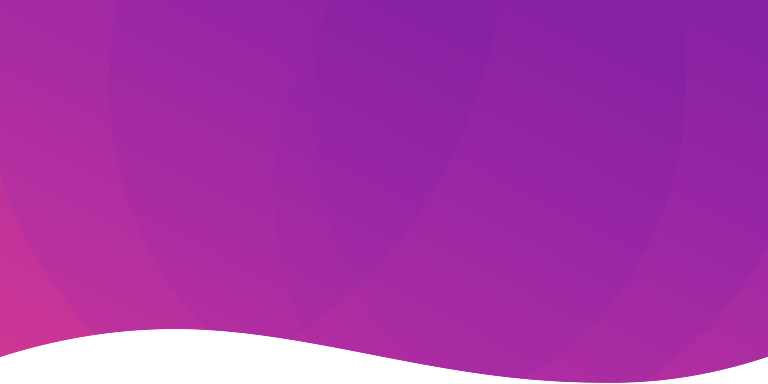
Reproduce this background procedurally as a Shadertoy shader.

```glsl
// Magenta-to-violet diagonal gradient, darkened by five large translucent
// ellipses that overlap, above a white wave along the bottom edge.
// One scalar "warmth" is summed from all layers and then mapped to colour.

// Coverage of an ellipse, with a one-pixel smooth edge.
float ellipse(vec2 p, vec2 center, vec2 radii, float pixel) {
    vec2 q = (p - center) / radii;
    float len = max(length(q), 1e-4);
    float dist = (len - 1.0) * len / max(length(q / radii), 1e-4);
    return 1.0 - smoothstep(-0.5 * pixel, 0.5 * pixel, dist);
}

// Height of the wave, measured down from the top: crest, slope, trough.
float waveLine(float x) {
    float crest = 0.456, trough = 1.594;
    if (x < crest) {
        float u = (crest - x) / crest;
        return 0.857 + 0.073 * u * u;
    }
    if (x > trough) {
        float u = (x - trough) / (2.0 - trough);
        return 0.997 - 0.068 * u * u;
    }
    float fall = 1.0 - smoothstep(crest, trough, x);
    return 0.997 - 0.140 * pow(fall, 1.17);
}

// Violet at low warmth, pink at high warmth.
vec3 warmthColor(float warmth) {
    float fromMiddle = warmth - 0.6;
    return vec3(warmth,
                0.13 + 0.3 * (warmth - 0.53),
                0.642 - 1.5 * fromMiddle * fromMiddle);
}

void mainImage(out vec4 fragColor, in vec2 fragCoord) {
    // Canvas spans 2 by 1, with y pointing down.
    vec2 uv = fragCoord / iResolution.xy;
    vec2 p = vec2(2.0 * uv.x, 1.0 - uv.y);
    float pixel = 1.0 / iResolution.y;

    // Diagonal gradient, warmest at the lower left.
    float warmth = 0.708 + 0.127 * p.y - 0.065 * p.x;

    // Overlapping translucent ellipses.
    warmth -= 0.036 * ellipse(p, vec2(1.039, 0.221), vec2(1.068, 0.964), pixel);
    warmth -= 0.025 * ellipse(p, vec2(1.035, 0.221), vec2(0.751, 0.849), pixel);
    warmth -= 0.022 * ellipse(p, vec2(0.077, -0.137), vec2(1.229), pixel);
    warmth -= 0.012 * ellipse(p, vec2(1.625, 0.495), vec2(0.911), pixel);
    warmth -= 0.012 * ellipse(p, vec2(1.836, 0.286), vec2(1.021), pixel);
    vec3 color = warmthColor(max(warmth, 0.53));

    // White wave in front.
    float wave = smoothstep(-0.5 * pixel, 0.5 * pixel, p.y - waveLine(p.x));
    fragColor = vec4(mix(color, vec3(1.0), wave), 1.0);
}
```
